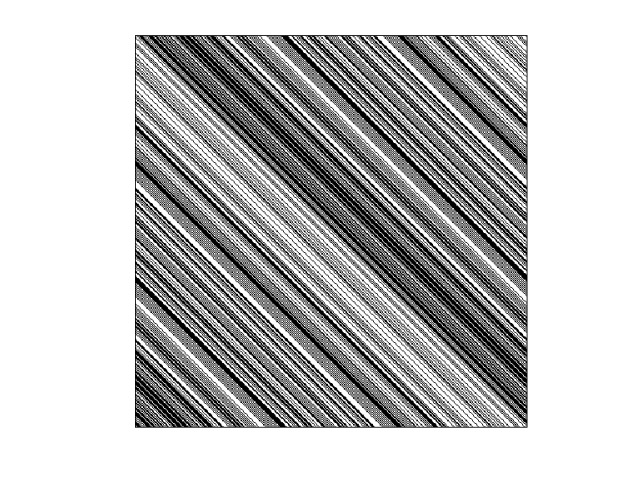
This pattern is drawn by a Shadertoy shader. Its source:

```glsl
const float CELLS = 383.0;
const float GRID = 470.0;
const float HALF_SIDE = 0.408;
const int SAMPLES = 6;

float hash(float n) {
    uint h = uint(n) * 747796405u + 2891336453u;
    h = ((h >> ((h >> 28u) + 4u)) ^ h) * 277803737u;
    h = (h >> 22u) ^ h;
    return float(h & 65535u) / 65536.0;
}

float band(float x, float center, float halfWidth) {
    return step(abs(x - center), halfWidth);
}

// Binary value of one wrapped diagonal; the second half negates the first
float diagonalBit(float k) {
    bool mirrored = k > 0.5 * CELLS;
    float m = mirrored ? CELLS - k : k;
    float t = m / CELLS;

    // Alternating single or paired diagonals, with random breaks
    float period = hash(floor(m / 8.0) + 900.0) < 0.8 ? 1.0 : 2.0;
    float chance = mix(0.2, 0.8, mod(floor(m / period), 2.0));
    chance -= 0.12 * band(t, 0.10, 0.06);
    float bit = step(hash(m + 217.0), chance);

    // Solid stripes, several diagonals wide
    bit = max(bit, band(t, 0.325, 0.005));
    bit = max(bit, band(t, 0.232, 0.004));
    bit *= 1.0 - band(t, 0.378, 0.006);
    bit *= 1.0 - band(t, 0.180, 0.004);
    bit *= 1.0 - band(t, 0.196, 0.003);
    return mirrored ? 1.0 - bit : bit;
}

float matrixPlot(vec2 p) {
    float edge = max(abs(p.x), abs(p.y)) - HALF_SIDE;
    if (abs(edge) < 0.0009) return 0.0;
    if (edge > 0.0) return 1.0;

    // Cells snap to a finer grid, so their widths vary and weave the dots
    vec2 uv = p / HALF_SIDE * 0.5 + 0.5;
    vec2 snapped = (floor(uv * GRID) + 0.5) / GRID;
    vec2 cell = floor(snapped * CELLS);
    return diagonalBit(mod(cell.x + cell.y + 1.0, CELLS));
}

void mainImage(out vec4 fragColor, in vec2 fragCoord) {
    vec2 center = vec2(0.5176 * iResolution.x / iResolution.y, 0.518);
    float tone = 0.0;

    // Box filter over the pixel
    for (int j = 0; j < SAMPLES; j++) {
        for (int i = 0; i < SAMPLES; i++) {
            vec2 offset = (vec2(i, j) + 0.5) / float(SAMPLES) - 0.5;
            tone += matrixPlot((fragCoord + offset) / iResolution.y - center);
        }
    }
    fragColor = vec4(vec3(tone / float(SAMPLES * SAMPLES)), 1.0);
}
```
